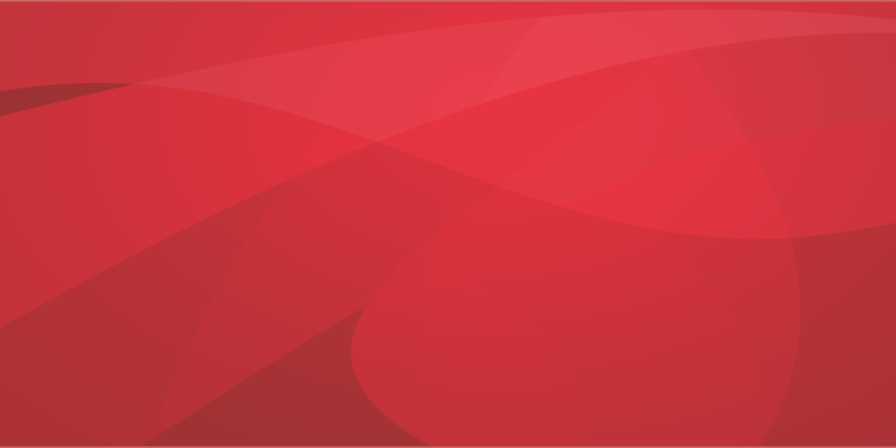
A Shadertoy shader for this background:

```glsl
// Overlapping translucent red sheets with long curved edges.
// Each edge is a cubic through four evenly spaced heights or widths;
// the sheets shift the tone of a soft central glow.
#define GLOW_CENTER vec2(1.12, 0.26)
#define GLOW_RADIUS vec2(0.94, 0.60)
#define SHADE_TONE 0.69
#define GLOW_TONE 0.16
#define EDGE_SOFTNESS 1.3
#define RIM_WIDTH 0.004
#define RIM_COLOR vec3(0.80, 0.40, 0.40)

// Cubic through k at t = 0, 1, 2, 3, by forward differences.
float cubic(float t, vec4 k) {
    vec3 d1 = k.yzw - k.xyz;
    vec2 d2 = d1.yz - d1.xy;
    float d3 = d2.y - d2.x;
    return k.x + t * (d1.x + (t - 1.0) * (d2.x / 2.0 + (t - 2.0) * d3 / 6.0));
}

// Smooth mask, one where d is positive.
float side(float d) {
    return clamp(d / (EDGE_SOFTNESS * fwidth(d)) + 0.5, 0.0, 1.0);
}

// Mask below a curve that runs across the canvas.
float belowCurve(vec2 p, vec4 heights) {
    return side(p.y - cubic(1.5 * p.x, heights));
}

// Mask to the right of a curve that runs down the canvas.
float rightOfCurve(vec2 p, vec4 widths) {
    return side(p.x - cubic(3.0 * p.y, widths));
}

void mainImage(out vec4 fragColor, in vec2 fragCoord) {
    // Canvas is 2 wide and 1 high, with y measured downward.
    vec2 p = fragCoord / iResolution.xy;
    p = vec2(2.0 * p.x, 1.0 - p.y);

    // Edges running across
    float underArch = belowCurve(p, vec4(0.260, 0.112, 0.029, 0.044));
    float underRise = belowCurve(p, vec4(0.732, 0.391, 0.156, 0.073));
    float underSweep = belowCurve(p, vec4(1.200, 0.773, 0.422, 0.268));
    float underWave = side(p.y - 0.359 + 0.174 * cos(2.136 * (p.x - 0.221)));

    // Edges running down
    float pastDiagonal = rightOfCurve(p, vec4(1.042, 0.698, 0.477, 0.326));
    float pastBulge = rightOfCurve(p, vec4(1.523, 1.224, 0.828, 0.969));
    float pastSpine = rightOfCurve(p, vec4(1.240, 1.031, 0.953, 0.943));
    float pastBow = rightOfCurve(p, vec4(1.445, 1.680, 1.786, 1.693));
    float pastOuterArc = rightOfCurve(p, vec4(0.521, 1.198, 1.602, 1.680));
    float pastInnerArc = rightOfCurve(p, vec4(-0.781, 0.404, 1.107, 1.302));

    // Regions enclosed by the long edges
    float overWave = 1.0 - underWave;
    float topSheet = (1.0 - underArch) * overWave;
    float wedge = (1.0 - underArch) * underWave;
    float ribbon = underArch * overWave * (1.0 - underRise);
    float lens = underArch * overWave * underRise;
    float leftSheet = underArch * underWave * (1.0 - underRise);
    float lower = underArch * underWave * underRise;

    // Tone: central glow plus the shift of each sheet
    vec2 q = (p - GLOW_CENTER) / GLOW_RADIUS;
    float tone = SHADE_TONE + GLOW_TONE * exp(-dot(q, q));
    tone += topSheet * (0.040 + 0.012 * pastDiagonal);
    tone += ribbon * (0.062 + 0.012 * pastSpine);
    tone += lens * (0.055 - 0.025 * pastBow + 0.022 * underSweep);
    tone += leftSheet * (0.055 + 0.008 * pastDiagonal);
    tone -= wedge * 0.12;

    // Lower sheets, split by the sweep and the bulge
    float upperFold = mix(-0.025, -0.005, pastDiagonal) + 0.025 * pastBulge;
    float lowerFold = mix(-0.085, 0.018, pastBulge);
    lowerFold += 0.008 * pastBulge * (1.0 - pastInnerArc);
    lowerFold -= 0.010 * pastOuterArc + 0.045 * pastBow;
    tone += lower * mix(upperFold, lowerFold, underSweep);
    tone += 0.008 * pastSpine * underWave * (1.0 - pastBow);

    // Pink bloom on the sheets that catch the light
    float bloom = ribbon * (0.045 + 0.015 * pastSpine);
    bloom += lens * (0.010 + 0.012 * pastBulge * (1.0 - underSweep));
    bloom += 0.008 * topSheet;
    vec3 color = vec3(tone, 0.195 + bloom, 0.110 + 0.15 * tone + bloom);

    // Pale rim along the top and bottom
    float rim = side(RIM_WIDTH - min(p.y, 1.0 - p.y));
    fragColor = vec4(mix(color, RIM_COLOR, rim), 1.0);
}
```
